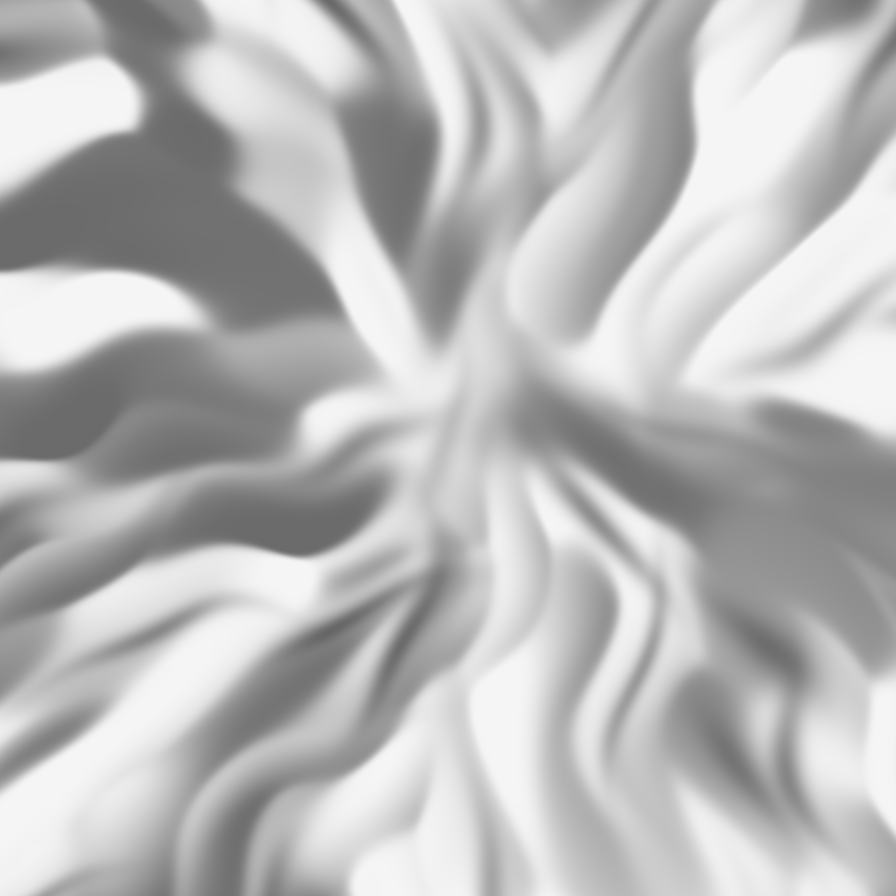
A WebGL 2 fragment shader for this texture map:

```glsl
#version 300 es
precision highp float;
// Soft grey crumpled cloth: long folds fanning out from a pinch near the centre.

uniform vec2 u_resolution;
out vec4 outColor;

vec3 hash3(vec2 cell) {
    vec3 k = vec3(dot(cell, vec2(127.1, 311.7)),
                  dot(cell, vec2(269.5, 183.3)),
                  dot(cell, vec2(419.2, 371.9)));
    return fract(sin(k) * 43758.545);
}

// Layered sines bend the folds.
vec2 warp(vec2 p) {
    p += 0.022 * sin(p.yx * vec2(11.0, 9.0) + vec2(0.7, 2.1));
    p += 0.009 * sin(p.yx * vec2(25.0, 29.0) + p * 8.0 + vec2(4.0, 1.3));
    return p;
}

// Folds lie flatter on the left and steeper on the right.
vec2 foldDirection(vec2 p, float turn) {
    vec2 ray = p - vec2(0.51, 0.56);
    ray *= mix(vec2(1.4, 0.8), vec2(0.6, 1.3), smoothstep(0.3, 0.7, p.x));
    float angle = atan(ray.y, ray.x) + turn;
    return vec2(cos(angle), sin(angle));
}

float clothTone(vec2 p) {
    const float cells = 8.0;
    vec2 base = floor(p * cells);
    float lightSum = 0.0;
    float weightSum = 1e-6;
    float creaseShade = 1.0;

    for (int j = -3; j <= 3; j++) {
        for (int i = -3; i <= 3; i++) {
            vec2 cell = base + vec2(i, j);
            vec3 place = hash3(cell);
            vec3 style = hash3(cell + 57.0);
            vec2 centre = (cell + place.xy) / cells;
            vec2 dir = foldDirection(centre, (place.z - 0.5) * 0.8);
            vec2 normal = vec2(-dir.y, dir.x);

            // Curved local frame of the fold
            vec2 offset = p - centre;
            float along = dot(offset, dir);
            float across = dot(offset, normal) + (style.z - 0.5) * 3.0 * along * along;

            // Stretched cellular facet, lit from the upper left
            float width = mix(0.04, 0.08, style.y);
            vec2 q = vec2(along / 0.2, across / width);
            float weight = exp(-5.0 * dot(q, q));
            float slope = 0.32 * q.y * dot(normal, vec2(-0.8, 0.6));
            lightSum += weight * (style.x + slope);
            weightSum += weight;

            // Narrow dark crease on some of the folds
            float depth = 0.42 * smoothstep(0.6, 0.95, fract(style.x * 7.0 + style.y));
            vec2 c = vec2(along / 0.1, across / mix(0.011, 0.019, place.z));
            creaseShade *= 1.0 - depth * exp(-dot(c, c));
        }
    }

    float light = smoothstep(0.0, 0.85, lightSum / weightSum);
    return mix(0.42, 0.96, light) * creaseShade;
}

void main() {
    vec2 p = gl_FragCoord.xy / u_resolution.y;
    outColor = vec4(vec3(clothTone(warp(p))), 1.0);
}
```
